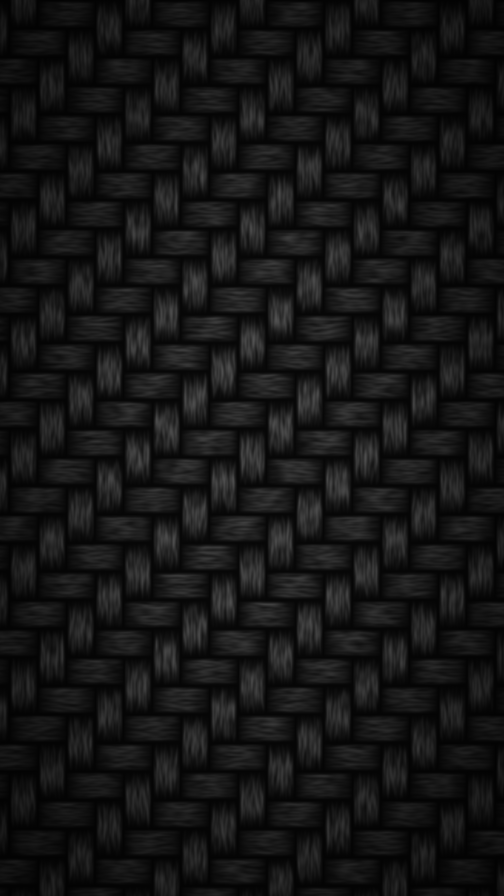
Give the GLSL for this pattern, as a Shadertoy shader.

```glsl
// Dark carbon-fibre cloth in a two-over, two-under twill weave.
// Each grid cell picks the tow on top from its diagonal index; tows are
// shaded by rounded profiles, stretched gradient noise and a soft vignette.

const float PI = 3.14159265;

vec2 gradientAt(vec2 cell) {
    vec3 h = fract(cell.xyx * vec3(0.1031, 0.1030, 0.0973));
    h += dot(h, h.yzx + 33.33);
    float angle = 2.0 * PI * fract((h.x + h.y) * h.z);
    return vec2(cos(angle), sin(angle));
}

float gradientNoise(vec2 p) {
    vec2 i = floor(p), f = fract(p);
    vec2 w = f * f * f * (f * (f * 6.0 - 15.0) + 10.0);
    vec2 e = vec2(0.0, 1.0);
    float a = dot(gradientAt(i), f);
    float b = dot(gradientAt(i + e.yx), f - e.yx);
    float c = dot(gradientAt(i + e.xy), f - e.xy);
    float d = dot(gradientAt(i + e.yy), f - e.yy);
    return mix(mix(a, b, w.x), mix(c, d, w.x), w.y);
}

// Fine strands: x runs along the tow, y across it
float fibres(vec2 tow, vec2 seed) {
    float broad = gradientNoise(tow * vec2(2.0, 5.0) + seed);
    float fine = gradientNoise(tow * vec2(4.0, 10.0) + seed.yx + 71.0);
    return 0.6 * broad + 0.9 * fine;
}

void mainImage(out vec4 fragColor, in vec2 fragCoord) {
    vec2 uv = fragCoord / iResolution.xy;

    // Square weave cells, counted downward from the top edge
    vec2 p = vec2(fragCoord.x, iResolution.y - fragCoord.y) / iResolution.y;
    p = p * 31.35 - vec2(0.33, 0.0);
    vec2 cell = floor(p), f = fract(p);

    // Diagonal steps 0 and 1 show the weft, 2 and 3 the warp
    float diagonal = mod(cell.x + cell.y + 3.0, 4.0);
    bool weft = diagonal < 1.5;
    float halfIndex = mod(diagonal, 2.0);
    vec2 tow = weft ? f : f.yx;
    tow.x = 0.5 * (tow.x + halfIndex);
    vec2 start = cell - halfIndex * (weft ? vec2(1.0, 0.0) : vec2(0.0, 1.0));
    float strands = fibres(tow, start * vec2(17.0, 29.0) + (weft ? 0.0 : 400.0));

    // Tow ends sink under their neighbours, with ragged highlights
    float arch = sin(PI * tow.x);
    float body = smoothstep(0.0, 0.16, tow.y) * smoothstep(1.0, 0.82, tow.y);
    float sheen = weft
        ? 0.135 * pow(arch, 0.75) * mix(1.1, 0.85, tow.y)
        : 0.185 * pow(arch, 1.4 - 0.6 * strands);
    float shade = 0.026 + sheen * body * max(0.15, 1.0 + 0.85 * strands);

    // Light falls off toward the borders
    float vignette = mix(1.08, 0.4, smoothstep(0.08, 0.74, length(uv - 0.5)));
    fragColor = vec4(vec3(shade * vignette), 1.0);
}
```
